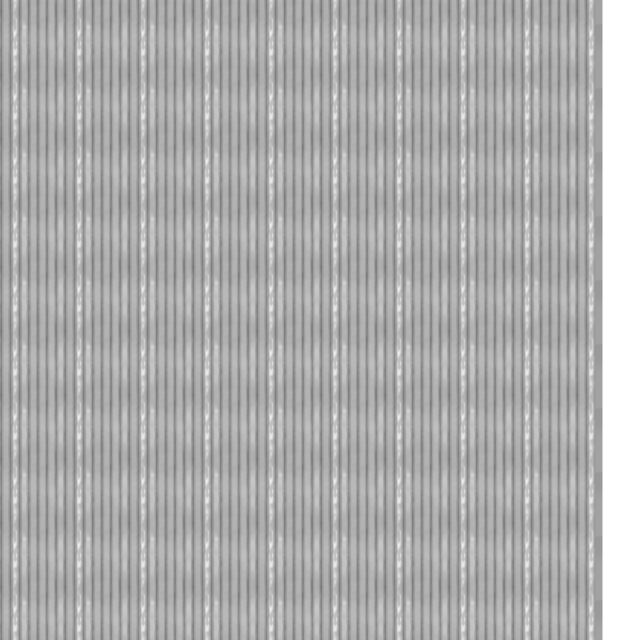
This texture is drawn by a three.js fragment shader. Its source:

```glsl
// Grey ribbed metal sheet in a 10 by 10 repeat, with worn highlights and a blank right margin.
#define TILES 10.0
#define RIBS 7.0
#define RIB_SHIFT 0.14
#define SHEET_END 0.930
#define STRIP_END 0.9414
#define VALLEY_TONE 0.632
#define PLATE_TONE 0.712
#define SEAM_DEPTH 0.115
#define BAND_DEPTH 0.018
#define EDGE 0.0008

varying vec2 vUv;

float hash(vec2 p) {
  vec3 q = fract(vec3(p.xyx) * 0.1031);
  q += dot(q, q.yzx + 33.33);
  return fract((q.x + q.y) * q.z);
}

// Value noise whose lattice wraps at the tile border.
float tileNoise(vec2 tile, vec2 cells, float seed) {
  vec2 p = tile * cells;
  vec2 i = floor(p);
  vec2 f = fract(p);
  f = f * f * (3.0 - 2.0 * f);
  vec2 a = mod(i, cells) + seed;
  vec2 b = mod(i + 1.0, cells) + seed;
  float low = mix(hash(a), hash(vec2(b.x, a.y)), f.x);
  float high = mix(hash(vec2(a.x, b.y)), hash(b), f.x);
  return mix(low, high, f.y);
}

// Soft spot along the tile height, wrapping at the border.
float spot(float y, float center, float radius) {
  float d = abs(fract(y - center + 0.5) - 0.5) / radius;
  return exp(-d * d);
}

float isRib(float rib, float index) {
  return 1.0 - step(0.5, abs(rib - index));
}

float sheetTone(vec2 tile) {
  float ribPos = tile.x * RIBS - RIB_SHIFT;
  float rib = mod(floor(ribPos), RIBS);
  float across = fract(ribPos);

  // Rib profile: raised plate, mid-grey valley and a thin dark seam
  float wobble = (tileNoise(tile, vec2(7.0, 9.0), 11.0) - 0.5) * 0.04;
  float a = across + wobble;
  float plate = smoothstep(0.18, 0.34, a) * (1.0 - smoothstep(0.72, 0.84, a));
  float seamDist = abs(fract(a + 0.5) - 0.5);
  float seam = 1.0 - smoothstep(0.03, 0.14, seamDist);
  float seamWear = 0.6 + 0.6 * tileNoise(tile, vec2(14.0, 10.0), 23.0);
  float tone = mix(VALLEY_TONE, PLATE_TONE, plate) - SEAM_DEPTH * seam * seamWear;

  // Uneven brightness: ribs, horizontal bands, clouds and grain
  tone += (hash(vec2(rib, 5.0)) - 0.5) * 0.02;
  tone += BAND_DEPTH * cos(6.28319 * (tile.y - 0.33));
  tone += (tileNoise(tile, vec2(7.0, 6.0), 37.0) - 0.5) * 0.03;
  tone += (tileNoise(tile, vec2(21.0, 24.0), 41.0) - 0.5) * 0.02;

  // Highlights: a ragged streak, a pair of bright spots and a pale rib
  float coarse = tileNoise(tile, vec2(21.0, 10.0), 53.0);
  float fine = tileNoise(tile, vec2(35.0, 19.0), 59.0);
  float flakes = smoothstep(0.30, 0.80, mix(coarse, fine, 0.5));
  float spots = spot(tile.y, 0.50, 0.14) + spot(tile.y, 0.15, 0.12);
  float core = smoothstep(0.16, 0.45, a) * (1.0 - smoothstep(0.55, 0.86, a));
  float streak = flakes * (0.10 + 0.12 * spot(tile.y, 0.35, 0.28)) + 0.03;
  float glints = spots * (0.06 + 0.11 * flakes);
  float pale = 0.055 * spots;
  tone += core * isRib(rib, 1.0) * streak;
  tone += core * isRib(rib, 2.0) * glints;
  tone += plate * isRib(rib, 6.0) * pale;

  // Sparse flecks beside the seams
  float fleck = smoothstep(0.92, 0.99, tileNoise(tile, vec2(35.0, 30.0), 67.0));
  return tone + 0.08 * fleck * (1.0 - plate);
}

// Plain edge strip with a stepped gradient in each row.
float stripTone(float y) {
  float ramp = fract(y - 0.60);
  float tonalStep = smoothstep(0.0, 0.03, ramp) * (1.0 - smoothstep(0.5, 0.9, ramp));
  return 0.60 + 0.035 * tonalStep;
}

void main() {
  vec2 tile = fract(vUv * TILES);
  float tone = sheetTone(tile);
  tone = mix(tone, stripTone(tile.y), smoothstep(SHEET_END - EDGE, SHEET_END + EDGE, vUv.x));
  tone = mix(tone, 1.0, smoothstep(STRIP_END - EDGE, STRIP_END + EDGE, vUv.x));
  gl_FragColor = vec4(vec3(clamp(tone, 0.0, 1.0)), 1.0);
}
```
